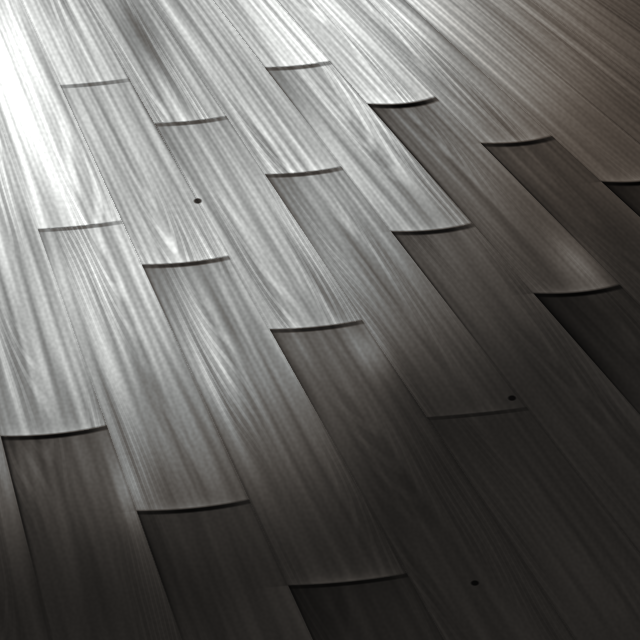
Give the GLSL for this texture, as a Shadertoy shader.

```glsl
// A worn plank floor in perspective, lit from the upper left and fading to dark.
// Boards are fans of lines through one vanishing point; lifted end joints add
// lips, shadows and open seams, and gradient noise draws the wood grain.

const vec2  VANISH = vec2(-0.40, 1.95);    // where the long seams meet
const float FIRST_SEAM = 0.246;            // slope of the seam of row 0
const float BOARD_WIDTH = 0.105;           // board width, as slope
const float JOINT_TILT = 0.10;             // rise of the end joints
const vec2  LIGHT_POS = vec2(0.10, 0.95);
const vec2  LIGHT_SIZE = vec2(0.61, 0.59);
const float DARK_LEVEL = 0.135;
const float LIGHT_LEVEL = 0.57;
const float GRAIN_AMOUNT = 0.27;
const float RING_AMOUNT = 0.20;
const vec3  WARM_TINT = vec3(1.06, 1.0, 0.94);
const vec3  COOL_TINT = vec3(0.99, 1.0, 0.99);

// End joints: row, height, lift
const int JOINTS = 16;
const vec3 joints[JOINTS] = vec3[](
    vec3(0, .318, .9), vec3(1, .18, .8), vec3(1, .636, .3), vec3(2, .04, .6),
    vec3(2, .564, .65), vec3(2, .857, .2), vec3(3, .443, .65), vec3(3, .783, .4),
    vec3(4, .281, .2), vec3(4, .686, .55), vec3(5, .577, .8), vec3(5, .853, .45),
    vec3(6, .458, .9), vec3(6, .78, 1), vec3(7, .701, .8), vec3(8, .622, 1));

// Sheen and dull patches: centre, radius, strength
const int PATCHES = 12;
const vec4 patches[PATCHES] = vec4[](
    vec4(0, .87, .11, .25), vec4(.48, .99, .09, .23), vec4(.22, .95, .035, -.24),
    vec4(.03, .27, .025, .15), vec4(.20, .235, .025, .20), vec4(.46, .47, .022, .13),
    vec4(.575, .455, .022, .18), vec4(.34, .43, .045, .08), vec4(.90, .59, .03, .16),
    vec4(.95, .95, .22, .13), vec4(.64, .97, .03, .14), vec4(.63, .40, .05, -.06));

// Nail holes
const vec2 nails[3] = vec2[](vec2(.309, .686), vec2(.80, .378), vec2(.742, .089));

float hash(vec2 p) {
    vec3 q = fract(p.xyx * vec3(.1031, .1030, .0973));
    q += dot(q, q.yzx + 33.33);
    return fract((q.x + q.y) * q.z);
}

vec2 gradient(vec2 cell) {
    float angle = 6.2832 * hash(cell);
    return vec2(cos(angle), sin(angle));
}

float gradientNoise(vec2 p) {
    vec2 i = floor(p), f = p - i;
    vec2 w = f * f * f * (f * (f * 6. - 15.) + 10.);
    vec2 e = vec2(0, 1);
    float low = mix(dot(gradient(i), f), dot(gradient(i + e.yx), f - e.yx), w.x);
    float high = mix(dot(gradient(i + e), f - e), dot(gradient(i + 1.), f - 1.), w.x);
    return 1.4 * mix(low, high, w.y);
}

// Broad light, then patches stretched along the grain
float floorLight(vec2 p) {
    float r = length((p - LIGHT_POS) / LIGHT_SIZE);
    float light = DARK_LEVEL + LIGHT_LEVEL * (1. - smoothstep(.62, 1.56, r));
    vec2 along = normalize(p - VANISH);
    for (int i = 0; i < PATCHES; i++) {
        vec2 d = p - patches[i].xy;
        vec2 q = vec2(dot(d, vec2(-along.y, along.x)), dot(d, along) * .5) / patches[i].z;
        light += patches[i].w * exp(-dot(q, q));
    }
    return light + .035 * gradientNoise(p * vec2(5, 9)) * smoothstep(.1, .4, light);
}

// Fine streaks and arched growth rings of one board
float woodGrain(float slope, float x, float y, float seed) {
    float shift = seed * 57.;
    float streak = gradientNoise(vec2(slope * 150., y * 5. + shift))
                 + .8 * gradientNoise(vec2(slope * 65., y * 3. - shift));
    float bend = x - .3 - .4 * seed;
    float ring = (y - 2.4 * bend * bend) * 11.
               + 1.3 * gradientNoise(vec2(x * 3., y * 5. + shift));
    float visible = smoothstep(-.25, .4, gradientNoise(vec2(x * 2. + shift, y * 3.)));
    visible *= 1. - smoothstep(.25, .6, fwidth(ring));
    return GRAIN_AMOUNT * streak
         + RING_AMOUNT * visible * (smoothstep(-.2, 1., sin(6.2832 * ring)) - .35);
}

void mainImage(out vec4 fragColor, in vec2 fragCoord) {
    vec2 p = fragCoord / iResolution.xy;
    float pixel = 1. / iResolution.y;

    // Board coordinates: row, place across it, height of the joint line
    float depth = VANISH.y - p.y;
    float slope = (p.x - VANISH.x) / depth;
    float across = (slope - FIRST_SEAM) / BOARD_WIDTH;
    float row = floor(across);
    float height = p.y - JOINT_TILT * p.x;
    float soft = pixel / (BOARD_WIDTH * depth);

    float shade = 1., rim = 0., segment = 0.;
    for (int i = 0; i < JOINTS; i++) {
        float lift = joints[i].z;
        float x = across - joints[i].x;
        float inside = smoothstep(-soft, soft, x) * (1. - smoothstep(1. - soft, 1. + soft, x));
        float arc = clamp(x * (1. - x) * 4., 0., 1.);
        float d = height - joints[i].y + .006 * lift * arc;
        float above = smoothstep(-pixel, pixel, d);
        float below = 1. - above;
        segment += step(d, 0.) * step(abs(row - joints[i].x), .5);

        // Dark gap under the lip, cast shadow, and light on the raised end
        float gap = 1. - smoothstep(.0015, .0025 + pixel + .002 * lift, abs(d + .002));
        shade *= 1. - inside * gap * min(1., .25 + .7 * lift) * (.45 + .55 * arc);
        shade *= 1. - inside * below * lift * .48 * exp(min(d, 0.) * 17.) * mix(1., .55, x);
        shade *= 1. + inside * above * lift * .22 * exp(-max(d, 0.) * 24.);
        rim += inside * above * lift * .17 * arc * exp(-max(d, 0.) * 150.);

        // Open seam along the left side below the joint, lit edge beside it
        float fall = below * smoothstep(-.32 * lift, -.08 * lift, d) * lift;
        shade *= 1. - inside * fall * (.42 * exp(-max(x, 0.) * 4.) + .4 * exp(-max(x, 0.) * 38.));
        rim += fall * (1. - smoothstep(-soft, soft, x)) * .07 * exp(min(x, 0.) * 9.);
    }

    // Faint closed seams
    float seam = abs(across - floor(across + .5));
    shade *= 1. - .13 * (1. - smoothstep(.008, .02 + soft, seam));

    // Specks and nail holes
    for (int i = 0; i < 3; i++) {
        float r = length((p - nails[i]) * vec2(.8, 1.2));
        shade *= 1. - .75 * (1. - smoothstep(.003, .005 + pixel, r));
    }
    shade *= 1. + .06 * gradientNoise(p * 170.);

    // Board tone and grain over the light
    float seed = hash(vec2(row + 11., segment + 3.));
    float light = floorLight(p) * (.94 + .12 * seed);
    float grain = woodGrain(slope, across - row, p.y, seed);
    float value = light * shade * (1. + grain * mix(.5, 1., smoothstep(.15, .6, light))) + rim;

    vec3 tint = mix(WARM_TINT, COOL_TINT, smoothstep(.2, .55, value));
    tint *= mix(vec3(1), vec3(1.05, .99, .94), smoothstep(.6, .95, p.x) * smoothstep(.4, .8, p.y));
    fragColor = vec4(clamp(value * tint, 0., 1.), 1.);
}
```
